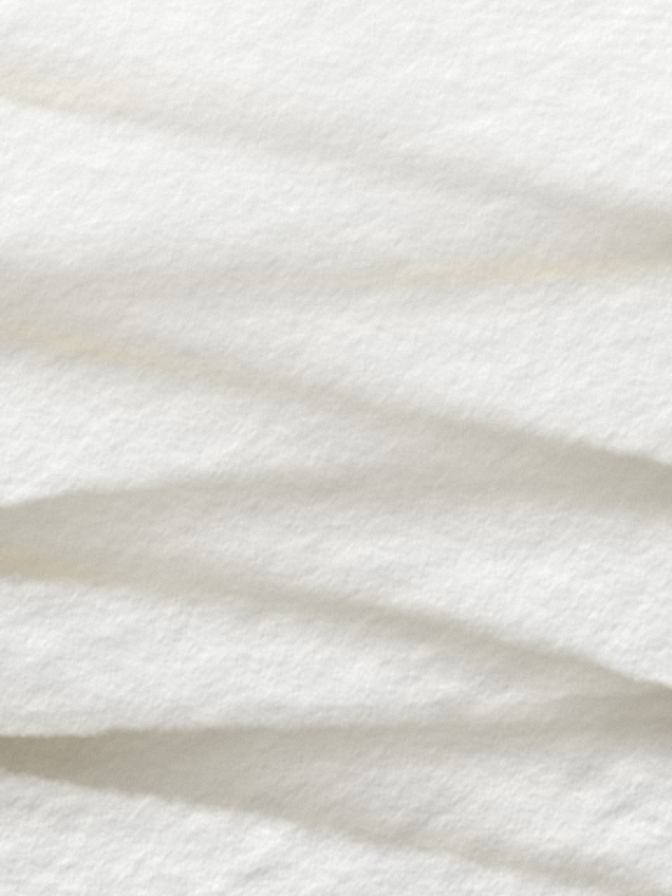
A Shadertoy shader for this texture:

```glsl
// Stacked folds of soft white terry cloth with warm shadows in the creases.

float hash(vec2 p) {
    vec3 a = fract(vec3(p.xyx) * 0.1031);
    a += dot(a, a.yzx + 33.33);
    return fract((a.x + a.y) * a.z);
}

float noise(vec2 p) {
    vec2 cell = floor(p), f = fract(p);
    f = f * f * (3.0 - 2.0 * f);
    return mix(mix(hash(cell), hash(cell + vec2(1, 0)), f.x),
               mix(hash(cell + vec2(0, 1)), hash(cell + vec2(1, 1)), f.x), f.y);
}

// Height of the looped pile, from broad lumps to single tufts.
float pile(vec2 p) {
    float height = 0.0, amplitude = 0.5, frequency = 32.0;
    for (int i = 0; i < 4; i++) {
        height += amplitude * noise(p * vec2(0.8, 1.0) * frequency + float(i) * 17.3);
        p = mat2(0.96, 0.28, -0.28, 0.96) * p;
        frequency *= 2.0;
        amplitude *= 0.6;
    }
    return height;
}

// Quadratic curve across the canvas: left end, control, right end.
float curve(float x, vec3 y) {
    return mix(mix(y.x, y.y, x), mix(y.y, y.z, x), x);
}

// Shadow with its own reach above and below an edge; pairs are left and right.
float crease(vec2 p, vec3 edge, vec2 above, vec2 below, vec2 strength) {
    float d = p.y - curve(p.x, edge);
    vec2 reach = d < 0.0 ? above : below;
    d = abs(d) / mix(reach.x, reach.y, p.x);
    return mix(strength.x, strength.y, p.x) * exp(-pow(d, 1.6));
}

// Light passing through thin cloth, as a soft slanted streak.
float streak(vec2 p, vec2 center, float slope, vec2 size) {
    p -= center;
    p.y -= slope * p.x;
    p /= size;
    return exp(-dot(p, p));
}

void mainImage(out vec4 fragColor, in vec2 fragCoord) {
    // y runs downward from the top edge
    vec2 uv = vec2(fragCoord.x / iResolution.x, 1.0 - fragCoord.y / iResolution.y);
    vec2 q = vec2(uv.x * 0.75, uv.y);

    // Fuzzy, slightly wavy fold edges
    vec2 p = uv;
    p.y += (noise(q * 14.0) - 0.5) * 0.008
         + (noise(q * 55.0) - 0.5) * 0.005 * (0.4 + uv.y)
         + (noise(q * 190.0) - 0.5) * 0.003;

    // Folds from top to bottom, their shadows opening to alternate sides
    float shadow = 0.0;
    shadow += crease(p, vec3(0.111, 0.161, 0.250), vec2(0.055, 0.020), vec2(0.006, 0.045), vec2(0.065, 0.075));
    shadow += crease(p, vec3(0.306, 0.327, 0.285), vec2(0.030, 0.055), vec2(0.075, 0.028), vec2(0.085, 0.110));
    shadow += crease(p, vec3(0.372, 0.444, 0.525), vec2(0.055, 0.006), vec2(0.040, 0.060), vec2(0.095, 0.130));
    shadow += crease(p, vec3(0.567, 0.523, 0.558), vec2(0.006, 0.060), vec2(0.070, 0.030), vec2(0.150, 0.090));
    shadow += crease(p, vec3(0.636, 0.650, 0.772), vec2(0.055, 0.005), vec2(0.014, 0.060), vec2(0.130, 0.170));
    shadow += crease(p, vec3(0.825, 0.816, 0.808), vec2(0.005, 0.030), vec2(0.060, 0.045), vec2(0.215, 0.120));
    shadow += crease(p, vec3(0.859, 0.910, 1.009), vec2(0.070, 0.022), vec2(0.006, 0.018), vec2(0.130, 0.120));

    // Faint stitched ridge above the lowest fold and pleats in the top corner
    shadow += crease(p, vec3(0.795, 0.792, 0.775), vec2(0.004, 0.005), vec2(0.014, 0.012), vec2(0.030, 0.035));
    float pleat = p.y - 0.035 * uv.x;
    shadow += 0.010 * sin(pleat * 420.0) * smoothstep(0.5, 0.9, uv.x) * smoothstep(0.05, 0.0, pleat);

    // Broad daylight falloff and gentle unevenness
    float light = 0.942 - 0.050 * uv.y;
    light += 0.030 * (noise(q * vec2(5.0, 17.0) + 4.0) - 0.5);

    // Raking light over the pile, softer inside the creases
    float relief = pile(q + vec2(0.0015, 0.0035)) - pile(q);
    float openCloth = 1.0 - smoothstep(0.03, 0.20, shadow) * 0.65;
    light += relief * openCloth * mix(0.19, 0.36, uv.y);

    // Larger woven lumps in the lower cloth
    vec2 weave = q * vec2(20.0, 27.0);
    float lumps = noise(weave + vec2(0.1, 0.35)) - noise(weave);
    light += lumps * openCloth * 0.09 * smoothstep(0.35, 0.9, uv.y);
    light += (hash(floor(q * 512.0)) - 0.5) * 0.020;

    vec3 color = vec3(light, light, light - 0.005);
    color -= shadow * vec3(0.90, 1.0, 1.22);

    // Warm translucent seams
    float warmth = streak(p, vec2(0.12, 0.385), 0.16, vec2(0.20, 0.012))
                 + streak(p, vec2(0.80, 0.302), -0.03, vec2(0.22, 0.012))
                 + streak(p, vec2(0.03, 0.626), 0.14, vec2(0.16, 0.013))
                 + 0.6 * streak(p, vec2(0.0, 0.095), 0.06, vec2(0.25, 0.025));
    color += warmth * vec3(0.025, 0.012, -0.020);

    fragColor = vec4(clamp(color, 0.0, 1.0), 1.0);
}
```
